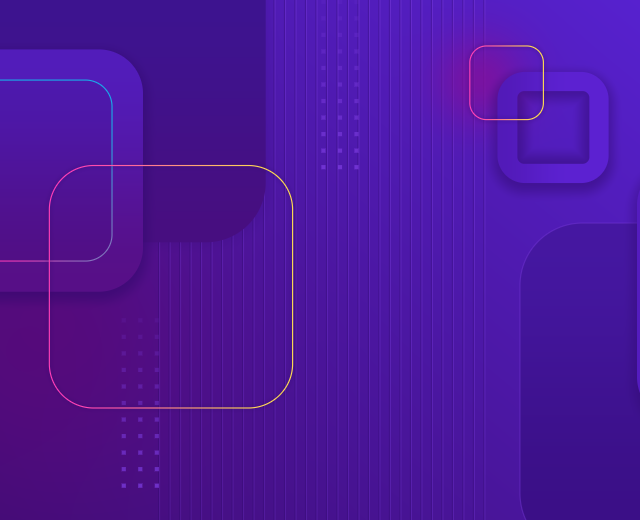
Give the GLSL for this background, as a WebGL 1 fragment shader.

```glsl
precision highp float;

uniform vec2 u_resolution;

#define LINE_HALF_WIDTH 0.0011
#define STRIPE_START 0.307
#define STRIPE_GAP 0.02018
#define STRIPE_LAST 31.0
#define DOT_GAP 0.0318
#define DOT_HALF_SIZE 0.004
#define SHADOW_SIZE 0.028
#define PINK vec3(1.0, 0.24, 0.72)
#define YELLOW vec3(1.0, 0.86, 0.32)
#define CYAN vec3(0.08, 0.72, 0.93)
#define SHADE vec3(0.18, 0.03, 0.42)
#define VIOLET vec3(0.48, 0.23, 0.87)

// Signed distance to a rounded box given by its lower and upper corners
float roundedBox(vec2 p, vec2 lower, vec2 upper, float radius) {
  vec2 q = abs(p - 0.5 * (lower + upper)) - 0.5 * (upper - lower) + radius;
  return length(max(q, 0.0)) + min(max(q.x, q.y), 0.0) - radius;
}

// Antialiased coverage of a distance
float fill(float d) {
  return clamp(0.5 - d * u_resolution.y, 0.0, 1.0);
}

float outline(float d) {
  return fill(abs(d) - LINE_HALF_WIDTH);
}

float shadow(float d) {
  return 1.0 - smoothstep(-0.4 * SHADOW_SIZE, SHADOW_SIZE, d);
}

float glow(vec2 p, vec2 center, float radius) {
  vec2 q = (p - center) / radius;
  return exp(-dot(q, q));
}

// Three columns of squares that fade upward
float dotGrid(vec2 p, vec2 origin) {
  vec2 q = (p - origin) / DOT_GAP;
  vec2 cell = clamp(floor(q + 0.5), vec2(0.0), vec2(2.0, 10.0));
  vec2 offset = abs(q - cell) * DOT_GAP;
  return fill(max(offset.x, offset.y) - DOT_HALF_SIZE) * mix(0.75, 0.12, cell.y / 10.0);
}

void main() {
  vec2 p = gl_FragCoord.xy / u_resolution.y;
  float across = gl_FragCoord.x / u_resolution.x;
  vec2 lift = vec2(0.0, 0.010);

  // Diagonal base with a magenta glow at the left
  float diagonal = 0.5 * (across + p.y);
  vec3 color = mix(vec3(0.25, 0.05, 0.47), vec3(0.34, 0.13, 0.81), diagonal);
  color = mix(color, vec3(0.36, 0.03, 0.46), 0.7 * glow(p, vec2(0.08, 0.36), 0.34));

  // Engraved vertical stripes
  float stripe = clamp(floor((p.x - STRIPE_START) / STRIPE_GAP + 0.5), 0.0, STRIPE_LAST);
  float stripeX = p.x - STRIPE_START - stripe * STRIPE_GAP;
  color = mix(color, SHADE, 0.35 * fill(abs(stripeX + 0.0022) - 0.001));
  color = mix(color, VIOLET, mix(0.18, 0.55, diagonal) * fill(abs(stripeX) - 0.0009));

  // Dot grids
  color = mix(color, VIOLET, dotGrid(p, vec2(0.622, 0.6785)));
  color = mix(color, VIOLET, dotGrid(p, vec2(0.238, 0.066)));

  // Dark panel at the upper left
  float dark = roundedBox(p, vec2(-0.3, 0.534), vec2(0.511, 1.3), 0.115);
  vec3 darkColor = mix(vec3(0.28, 0.055, 0.50), vec3(0.24, 0.075, 0.56), smoothstep(0.5, 1.0, p.y));
  color = mix(color, SHADE, 0.15 * shadow(dark));
  color = mix(color, darkColor, fill(dark));

  // Bright panel at the left
  vec2 leftLow = vec2(-0.3, 0.439);
  vec2 leftHigh = vec2(0.275, 0.905);
  float left = roundedBox(p, leftLow, leftHigh, 0.085);
  vec3 leftColor = mix(vec3(0.34, 0.06, 0.53), vec3(0.32, 0.11, 0.73), smoothstep(0.44, 0.9, p.y));
  color = mix(color, SHADE, 0.5 * shadow(roundedBox(p + lift, leftLow, leftHigh, 0.085)));
  color = mix(color, leftColor, fill(left));

  // Inner frame, cyan above and pink below
  float frame = roundedBox(p, vec2(-0.3, 0.498), vec2(0.2154, 0.846), 0.051);
  vec3 lowFrame = mix(PINK, vec3(0.52, 0.50, 0.76), smoothstep(0.0, 0.2, p.x));
  color = mix(color, SHADE, 0.14 * fill(frame));
  color = mix(color, mix(lowFrame, CYAN, smoothstep(0.5, 0.8, p.y)), 0.9 * outline(frame));

  // Panel at the lower right with a lit rim
  float lower = roundedBox(p, vec2(1.0, -0.069), vec2(1.6, 0.571), 0.12);
  vec3 lowerColor = mix(vec3(0.23, 0.06, 0.53), vec3(0.27, 0.09, 0.63), smoothstep(0.0, 0.57, p.y));
  color = mix(color, lowerColor, fill(lower));
  color = mix(color, VIOLET, 0.4 * outline(lower));

  // Panel cut by the right edge
  vec2 edgeLow = vec2(1.225, 0.19);
  vec2 edgeHigh = vec2(1.7, 0.69);
  color = mix(color, SHADE, 0.4 * shadow(roundedBox(p + lift, edgeLow, edgeHigh, 0.085)));
  color = mix(color, vec3(0.33, 0.11, 0.75), fill(roundedBox(p, edgeLow, edgeHigh, 0.085)));

  // Square ring over a magenta glow
  color = mix(color, vec3(0.52, 0.06, 0.60), 0.75 * glow(p, vec2(0.925, 0.845), 0.085));
  vec2 ringLow = vec2(0.9566, 0.648);
  vec2 ringHigh = vec2(1.1704, 0.8617);
  float hole = roundedBox(p, vec2(0.995, 0.685), vec2(1.1334, 0.8248), 0.013);
  float ring = max(roundedBox(p, ringLow, ringHigh, 0.053), -hole);
  float ringShadow = max(roundedBox(p + lift, ringLow, ringHigh, 0.053), -hole - 0.008);
  color = mix(color, SHADE, 0.45 * shadow(ringShadow));
  color = mix(color, mix(vec3(0.32, 0.10, 0.72), vec3(0.36, 0.13, 0.82), smoothstep(0.95, 1.1, p.x)), fill(ring));

  // Pink to yellow outlines
  float large = roundedBox(p, vec2(0.0949, 0.2154), vec2(0.5627, 0.6817), 0.085);
  float small = roundedBox(p, vec2(0.9035, 0.770), vec2(1.045, 0.9116), 0.032);
  color = mix(color, SHADE, 0.16 * (1.0 - smoothstep(0.0, 0.012, abs(min(large, small)))));
  color = mix(color, mix(PINK, YELLOW, smoothstep(0.1, 0.55, p.x)), outline(large));
  color = mix(color, mix(PINK, YELLOW, smoothstep(0.9, 1.04, p.x)), outline(small));

  gl_FragColor = vec4(color, 1.0);
}
```
